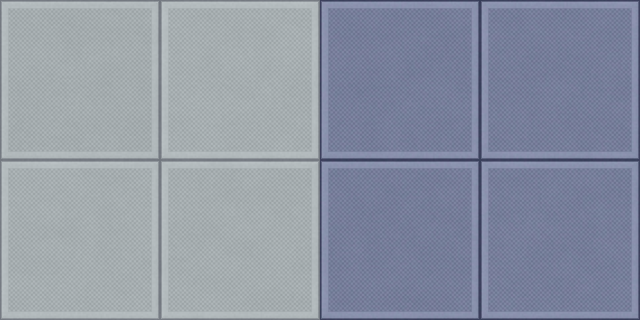
Write a Shadertoy shader that draws this pattern.

```glsl
// Four by two square tiles, grey on the left half and slate blue on the right.
// Each tile has a dark soft seam, a plain bevelled rim and a finely checked panel;
// distances to the tile edges shape the parts, and hashed noise adds slight wear.

const float TAU = 6.2831853;
const float ROWS = 2.0;
const float PANEL_HALF = 0.448;   // half side of the checked panel, in tiles
const float CHECKS = 32.0;        // check periods across one panel

float hash(vec2 p) {
    vec3 q = fract(vec3(p.xyx) * 0.1031);
    q += dot(q, q.yzx + 33.33);
    return fract((q.x + q.y) * q.z);
}

float valueNoise(vec2 p) {
    vec2 cell = floor(p);
    vec2 f = fract(p);
    f = f * f * (3.0 - 2.0 * f);
    float low = mix(hash(cell), hash(cell + vec2(1.0, 0.0)), f.x);
    float high = mix(hash(cell + vec2(0.0, 1.0)), hash(cell + 1.0), f.x);
    return mix(low, high, f.y);
}

float boxDistance(vec2 p, float halfSide) {
    vec2 d = abs(p) - halfSide;
    return max(d.x, d.y);
}

// Soft check from -1 to 1, fading out when too fine for the canvas.
float softCheck(vec2 p, float period, float pixel) {
    vec2 wave = sin(TAU * p / period);
    float visible = 1.0 - smoothstep(0.35, 0.6, pixel / period);
    return clamp(wave.x * wave.y * 1.5, -1.0, 1.0) * visible;
}

// Lit left and top rims, shaded right and bottom rims.
float bevel(vec2 p, float edge) {
    float nearSeam = 1.0 - smoothstep(0.014, 0.035, edge);
    float side = abs(p.x) > abs(p.y) ? -sign(p.x) : sign(p.y);
    return side * nearSeam;
}

vec3 tileColor(vec2 p, vec3 rim, vec3 panel, vec3 seam, float pixel) {
    float edge = -boxDistance(p, 0.5);

    // Checked panel set inside the plain rim
    float inside = 1.0 - smoothstep(-0.5 * pixel, 0.5 * pixel, boxDistance(p, PANEL_HALF));
    float check = softCheck(p, 2.0 * PANEL_HALF / CHECKS, pixel);
    vec3 color = mix(rim, panel + 0.032 * check, inside);

    // Bevel and seam
    color += 0.016 * bevel(p, edge);
    float line = 1.0 - smoothstep(0.004, max(0.016, 0.004 + pixel), edge);
    return mix(color, seam, line);
}

void mainImage(out vec4 fragColor, in vec2 fragCoord) {
    float pixel = ROWS / iResolution.y;
    vec2 grid = fragCoord * pixel;
    vec2 tile = floor(grid);
    vec2 local = fract(grid) - 0.5;

    // Colour family by half of the canvas
    float blue = step(0.5, fragCoord.x / iResolution.x);
    vec3 rim = mix(vec3(0.70, 0.73, 0.74), vec3(0.54, 0.57, 0.68), blue);
    vec3 panel = mix(vec3(0.645, 0.675, 0.685), vec3(0.46, 0.49, 0.60), blue);
    vec3 seam = mix(vec3(0.46, 0.48, 0.51), vec3(0.23, 0.25, 0.36), blue);
    vec3 color = tileColor(local, rim, panel, seam, pixel);

    // Small tone shifts per tile, broad mottling and fine grain
    float tone = 0.008 * (hash(tile + 7.0) - 0.5);
    float mottle = 0.012 * (valueNoise(grid * 9.0) - 0.5);
    float grain = 0.022 * (valueNoise(grid * 90.0 + 31.0) - 0.5);
    float tint = 0.02 * (valueNoise(grid * 60.0 + 83.0) - 0.5) * blue;
    color += tone + mottle + grain + tint * vec3(1.0, -0.5, 0.3);

    fragColor = vec4(clamp(color, 0.0, 1.0), 1.0);
}
```
